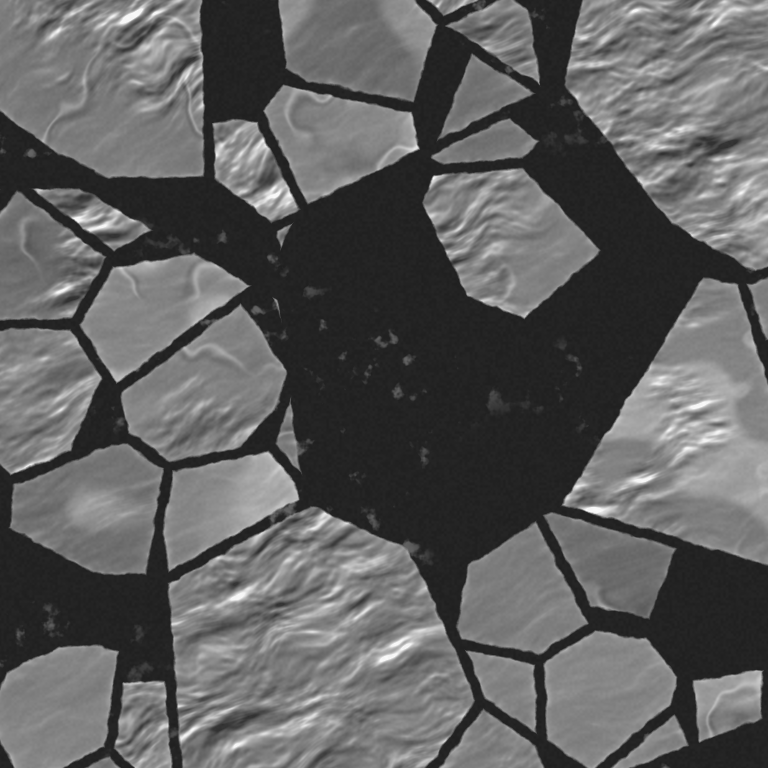
A three.js fragment shader for this texture:

```glsl
// Angular crushed mineral grains with lit rough faces, packed around dark pores, in grey.
varying vec2 vUv;

const float COARSE_SCALE = 2.6;    // large grains across the canvas
const float FINE_SCALE = 5.6;      // small grains across the canvas
const float GAP = 0.005;           // half width of the channels between grains
const float EDGE_SOFT = 0.004;
const float JAG = 0.007;           // raggedness of the outlines
const float PORE_TONE = 0.135;
const float TONE_LOW = 0.425;
const float TONE_HIGH = 0.525;
const vec2 LIGHT_STEP = vec2(-0.0025, 0.0055);
const vec2 RIDGE_FREQ = vec2(13.0, 32.0);
const float RIDGE_ANGLE = 0.45;

float hash(vec2 p) {
  vec3 q = fract(p.xyx * 0.1031);
  q += dot(q, q.yzx + 33.33);
  return fract((q.x + q.y) * q.z);
}

vec2 hash2(vec2 p) {
  return vec2(hash(p + 3.7), hash(p + 71.3));
}

float noise(vec2 p) {
  vec2 i = floor(p), f = fract(p);
  f = f * f * (3.0 - 2.0 * f);
  return mix(mix(hash(i), hash(i + vec2(1, 0)), f.x),
             mix(hash(i + vec2(0, 1)), hash(i + vec2(1, 1)), f.x), f.y);
}

float fbm(vec2 p) {
  float sum = 0.0, amp = 0.5;
  for (int i = 0; i < 4; i++) {
    sum += amp * noise(p);
    p = mat2(0.96, 0.28, -0.28, 0.96) * p * 2.03 + 17.1;
    amp *= 0.5;
  }
  return sum;
}

vec2 seedOf(vec2 id) {
  return 0.08 + 0.84 * hash2(id);
}

// Voronoi cell trimmed by random straight cuts: x = inner edge distance, yz = cell id
vec3 grainCell(vec2 p, float scale, float salt) {
  p *= scale;
  vec2 base = floor(p), local = fract(p), nearest = vec2(0.0), toSeed = vec2(9.0);
  for (int y = -1; y <= 1; y++) for (int x = -1; x <= 1; x++) {
    vec2 c = vec2(float(x), float(y));
    vec2 r = c + seedOf(base + c + salt) - local;
    if (dot(r, r) < dot(toSeed, toSeed)) { toSeed = r; nearest = c; }
  }
  float edge = 9.0;
  for (int y = -2; y <= 2; y++) for (int x = -2; x <= 2; x++) {
    vec2 c = nearest + vec2(float(x), float(y));
    vec2 r = c + seedOf(base + c + salt) - local;
    vec2 apart = r - toSeed;
    if (dot(apart, apart) > 0.0001) edge = min(edge, dot(0.5 * (r + toSeed), normalize(apart)));
  }
  vec2 id = base + nearest;
  for (int i = 0; i < 3; i++) {
    vec2 rnd = hash2(id + salt + 19.0 * float(i + 1));
    float a = 6.2832 * rnd.x;
    edge = min(edge, mix(0.36, 0.75, rnd.y) + dot(toSeed, vec2(cos(a), sin(a))));
  }
  return vec3(edge / scale, id);
}

float relief(vec2 p, float turn) {
  float c = cos(turn), s = sin(turn);
  vec2 q = vec2(c * p.x + s * p.y, c * p.y - s * p.x);
  q += 0.025 * (vec2(noise(p * 17.0), noise(p * 17.0 + 40.0)) - 0.5);
  return fbm(q * RIDGE_FREQ);
}

void main() {
  vec2 p = vUv;
  vec2 ragged = p + JAG * (vec2(fbm(p * 65.0), fbm(p * 65.0 + 50.0)) - 0.47);

  // Large cells stay whole, break into small grains, or open into a pore
  vec3 cell = grainCell(ragged + 0.2 / COARSE_SCALE, COARSE_SCALE, 11.0);
  float kind = mod(cell.y + 2.0 * cell.z, 5.0);
  bool isPore = kind > 2.5 && kind < 3.5;
  bool isSplit = kind < 0.5 || (kind > 1.5 && kind < 2.5);
  bool isRough = kind > 0.5 && kind < 1.5;
  float edge = cell.x;
  vec2 id = cell.yz;
  if (isPore || isSplit) {
    vec3 small = grainCell(ragged, FINE_SCALE, 57.0);
    edge = min(edge, small.x);
    id = small.yz + 37.0;
    if (hash(id + 5.0) < (isPore ? 0.75 : 0.07)) edge = -1.0;
  }
  edge -= GAP;
  float inside = smoothstep(0.0, EDGE_SOFT, edge);
  vec2 shift = 20.0 * hash2(id + 8.0);

  // Flat face: base tone, mottling and pale soft patches
  float tone = mix(TONE_LOW, TONE_HIGH, hash(id + 2.0));
  tone += 0.07 * (fbm(p * 9.0 + shift) - 0.47);
  float patches = smoothstep(0.62, 0.78, noise(p * 10.0 + shift));
  tone += 0.13 * patches * step(0.55, hash(id + 14.0));

  // Rough face: ridges lit from the upper left
  float turn = RIDGE_ANGLE + 0.5 * (hash(id + 23.0) - 0.5);
  float slope = relief(p + shift, turn) - relief(p + shift + LIGHT_STEP, turn);
  float area = smoothstep(0.38, 0.56, fbm(p * 5.0 + shift));
  float rough = isRough ? mix(0.55, 1.0, area) : area * smoothstep(0.45, 0.8, hash(id + 31.0));
  rough = mix(0.1, 1.0, rough);
  float lit = max(slope, 0.0);
  tone += rough * (1.8 * slope + 9.0 * lit * lit + 0.01);

  // Thin raised veins with a shaded side
  float vein = (fbm(p * 5.0 + shift.yx) - 0.47) / 5.0;
  float ridge = exp(-pow(vein / 0.0022, 2.0)) - 0.5 * exp(-pow((vein - 0.005) / 0.003, 2.0));
  tone += 0.13 * ridge * smoothstep(0.4, 0.65, noise(p * 7.0 + shift));

  // Bright broken rim
  tone += exp(-max(edge, 0.0) / 0.004) * (0.04 + 0.32 * noise(p * 130.0));

  // Pore with faint debris
  float debris = smoothstep(0.62, 0.8, fbm(p * 45.0)) * smoothstep(0.5, 0.75, noise(p * 6.0 + 9.0));
  float pore = PORE_TONE + 0.25 * debris;

  float grey = mix(pore, clamp(tone, 0.2, 0.97), inside);
  grey += 0.025 * (noise(p * 300.0) - 0.5);
  gl_FragColor = vec4(vec3(grey), 1.0);
}
```
